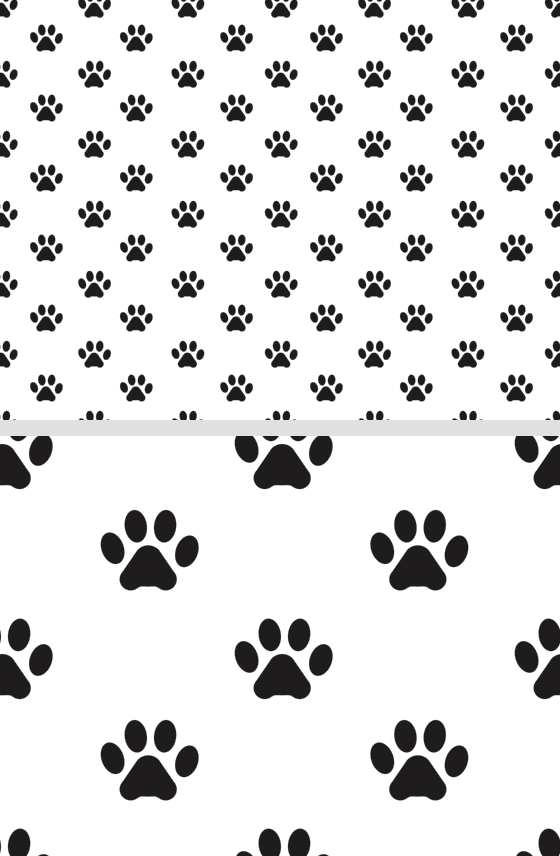
Top: the whole. Bottom: its middle third, enlarged.
A Shadertoy shader for this pattern:

```glsl
// Staggered rows of dark paw prints on white, tiling in both directions.

const float REPEATS = 6.0;              // cells across and down
const vec2 CELL = vec2(192.0, 144.0);   // cell size in design units
const vec3 PAPER = vec3(1.0);
const vec3 INK = vec3(0.122, 0.110, 0.114);

// Toe centre (xy) and counter-clockwise tilt in radians (z)
const vec3 TOES[4] = vec3[4](
    vec3(-25.4, 1.5, 0.36), vec3(-9.5, 16.6, 0.14),
    vec3(10.6, 16.6, -0.12), vec3(25.5, -0.6, -0.34));
const vec2 TOE_RADII = vec2(7.6, 11.2);

float smoothUnion(float a, float b, float k) {
    float h = max(k - abs(a - b), 0.0) / k;
    return min(a, b) - 0.25 * k * h * h;
}

vec2 rotateInto(vec2 p, float angle) {
    float c = cos(angle), s = sin(angle);
    return vec2(c * p.x + s * p.y, c * p.y - s * p.x);
}

float ellipseDistance(vec2 p, vec2 radii) {
    float k = length(p / radii);
    return k * (k - 1.0) / max(length(p / (radii * radii)), 1e-4);
}

// Capsule whose radius changes from ra at a to rb at b
float taperedCapsule(vec2 p, vec2 a, vec2 b, float ra, float rb) {
    vec2 ab = b - a;
    float h = clamp(dot(p - a, ab) / dot(ab, ab), 0.0, 1.0);
    return length(p - a - h * ab) - mix(ra, rb, h);
}

// Main pad: rounded top, two lower lobes and a shallow notch
float padDistance(vec2 p) {
    vec2 q = vec2(abs(p.x + 1.0), p.y);
    float lobe = taperedCapsule(q, vec2(0.0, -6.5), vec2(12.0, -19.8), 10.0, 7.6);
    float middle = length(q - vec2(0.0, -14.8)) - 10.0;
    return smoothUnion(lobe, middle, 4.0);
}

float pawDistance(vec2 p) {
    float d = padDistance(p);
    for (int i = 0; i < 4; i++) {
        vec2 q = rotateInto(p - TOES[i].xy, TOES[i].z);
        d = min(d, ellipseDistance(q, TOE_RADII));
    }
    return d;
}

// Offset from the nearest paw centre in a grid with the given phase
vec2 cellOffset(vec2 grid, vec2 phase) {
    return (fract(grid - phase + 0.5) - 0.5) * CELL;
}

void mainImage(out vec4 fragColor, in vec2 fragCoord) {
    vec2 grid = fragCoord / iResolution.xy * REPEATS;
    float pixel = CELL.y * REPEATS / iResolution.y;

    // Even rows are regular; odd rows shift sideways in a cycle of three
    float shift = 0.037 * (1.0 - mod(floor(grid.x) + 1.0, 3.0));
    float evenRows = pawDistance(cellOffset(grid, vec2(0.013, 0.9375)));
    float oddRows = pawDistance(cellOffset(grid, vec2(0.4975 + shift, 0.455)));

    // Soft edge about one pixel wide
    float coverage = clamp(0.5 - min(evenRows, oddRows) / (1.2 * pixel), 0.0, 1.0);
    fragColor = vec4(mix(PAPER, INK, coverage), 1.0);
}
```
